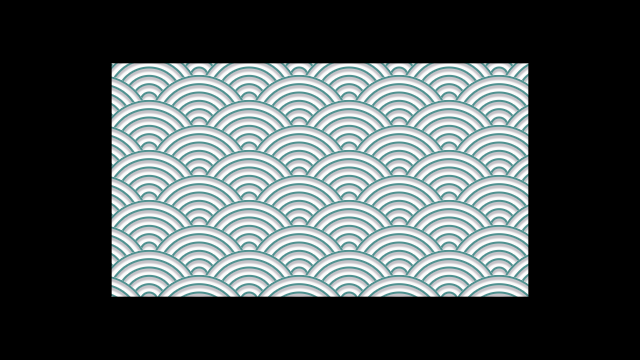
Reproduce this pattern procedurally as a WebGL 1 fragment shader.

```glsl
precision highp float;
// Overlapping wave scales of concentric teal rings on a white panel with a black surround.

#define RADIUS 0.078125                 // scale radius, in canvas widths
#define PANEL_HALF vec2(4.1667, 2.3333) // panel half size, in radii
#define ORIGIN vec2(-0.417, 0.083)      // centre of one scale, in radii
#define RINGS 6.0
#define LINE_HALF 0.0205                // half line width, in radii
#define SHADOW_DROP 0.045
#define SHADOW_BLUR 0.068
#define TEAL vec3(0.31, 0.57, 0.565)
#define PAPER vec3(0.99)
#define SHADOW vec3(0.775, 0.765, 0.785)

uniform vec2 u_resolution;

// Antialiased fill of a signed distance
float coverage(float dist, float pixel) {
  return clamp(0.5 - dist / pixel, 0.0, 1.0);
}

// Distance to the centreline of the nearest concentric ring
float ringDistance(vec2 p) {
  float r = length(p);
  float ring = clamp(floor(r * RINGS + 0.5), 1.0, RINGS);
  return abs(r - ring / RINGS);
}

// One scale: paper, soft shadows dropped below the rings, then the rings
vec3 scaleColor(vec2 p, float pixel) {
  float shadowDist = ringDistance(p + vec2(0.0, SHADOW_DROP));
  float shade = 1.0 - smoothstep(0.01, SHADOW_BLUR, shadowDist);
  vec3 color = mix(PAPER, SHADOW, shade);
  return mix(color, TEAL, coverage(ringDistance(p) - LINE_HALF, pixel));
}

// Staggered rows half a radius apart, painted from back (top) to front
vec3 waves(vec2 p, float pixel) {
  vec3 color = PAPER;
  float baseRow = floor(p.y * 2.0);
  for (int i = 0; i < 5; i++) {
    float row = baseRow + 1.0 - float(i);
    float stagger = mod(row, 2.0);
    vec2 local = vec2(mod(p.x + stagger + 1.0, 2.0) - 1.0, p.y - 0.5 * row);
    float disc = coverage(length(local) - 1.0 - LINE_HALF, pixel);
    color = mix(color, scaleColor(local, pixel), disc);
  }
  return color;
}

void main() {
  float pixel = 1.0 / (u_resolution.x * RADIUS);
  vec2 p = (gl_FragCoord.xy - 0.5 * u_resolution) * pixel;

  // The plain surround meets itself at every canvas edge
  vec2 outside = abs(p) - PANEL_HALF;
  float panel = coverage(max(outside.x, outside.y), pixel);
  gl_FragColor = vec4(waves(p - ORIGIN, pixel) * panel, 1.0);
}
```
